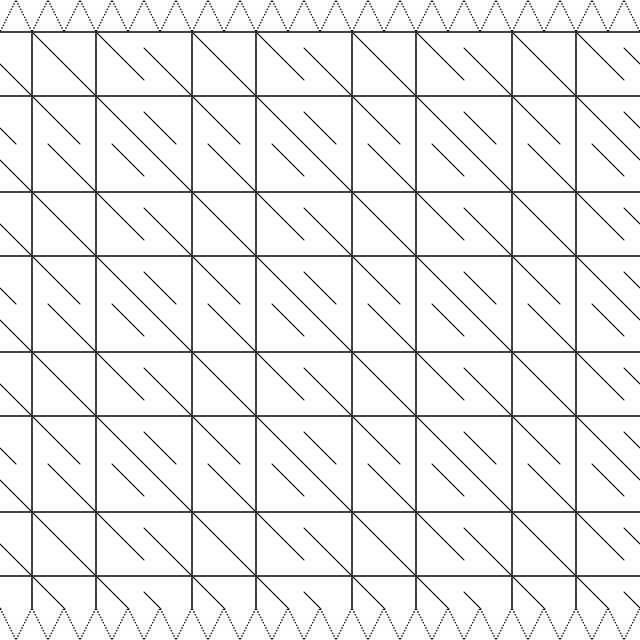
A Shadertoy shader for this pattern:

```glsl
#define UNITS 40.0          // canvas height in layout units
#define PERIOD 10.0         // one narrow plus one wide cell
#define NARROW 4.0
#define MARGIN 2.0          // height of the dotted border
#define GRID_WIDTH 0.092
#define HATCH_WIDTH 0.062
#define DOT_WIDTH 0.09
#define DOTS_PER_LEG 12.0
#define PAPER vec3(1.0)
#define INK vec3(0.0)

// Distance to a 45 degree stroke starting at a and spanning run in x and y
float diagonal(vec2 p, vec2 a, float run) {
    vec2 d = p - a;
    float t = clamp(0.5 * (d.x + d.y), 0.0, run);
    return length(d - t);
}

// Strokes inside a cell, chosen by which of its sides are wide
float hatch(vec2 p, vec2 size, vec2 wide) {
    if (wide.x != wide.y)
        return min(diagonal(p, vec2(0.0), 3.0), diagonal(p, size - 3.0, 3.0));
    float d = diagonal(p, vec2(0.0), size.x);
    if (wide.x > 0.5) {
        d = min(d, diagonal(p, vec2(3.0, 1.0), 2.0));
        d = min(d, diagonal(p, vec2(1.0, 3.0), 2.0));
    }
    return d;
}

// Distance to the dots along a zigzag with its tips on the canvas edge
float dottedZigzag(vec2 p) {
    vec2 q = vec2(abs(mod(p.x, 2.0) - 1.0), min(p.y, UNITS - p.y));
    vec2 leg = vec2(1.0, MARGIN);
    float t = dot(q, leg) / dot(leg, leg);
    float index = clamp(floor(t * DOTS_PER_LEG), 0.0, DOTS_PER_LEG - 1.0);
    return length(q - leg * (index + 0.5) / DOTS_PER_LEG);
}

float coverage(float d, float pixel) {
    return clamp(0.5 - d / pixel, 0.0, 1.0);
}

void mainImage(out vec4 fragColor, in vec2 fragCoord) {
    float pixel = UNITS / iResolution.y;
    vec2 p = fragCoord * pixel;
    p.y = UNITS - p.y;      // measure downward from the top

    // Alternating narrow and wide cells on both axes
    vec2 r = mod(p - MARGIN, PERIOD);
    vec2 wide = step(NARROW, r);
    vec2 size = mix(vec2(NARROW), vec2(PERIOD - NARROW), wide);
    vec2 cell = r - wide * NARROW;

    // Grid and hatching stop at the border bands
    vec2 edge = min(cell, size - cell);
    float lines = min(min(edge.x, edge.y) - 0.5 * GRID_WIDTH,
                      hatch(cell, size, wide) - 0.5 * HATCH_WIDTH);
    float band = abs(p.y - 0.5 * UNITS) - (0.5 * UNITS - MARGIN) - 0.5 * GRID_WIDTH;
    float dots = dottedZigzag(p) - 0.5 * DOT_WIDTH;

    float ink = max(coverage(max(lines, band), pixel), coverage(dots, pixel));
    fragColor = vec4(mix(PAPER, INK, ink), 1.0);
}
```
